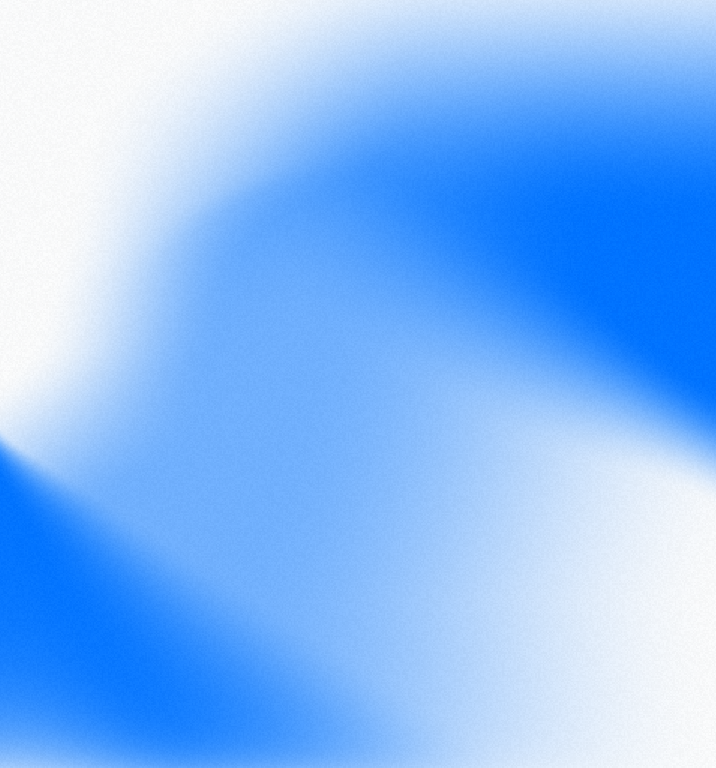
Reproduce this background procedurally as a Shadertoy shader.

```glsl
#define PALE vec3(0.975, 0.978, 0.98)
#define BLUE vec3(0.0, 0.45, 1.0)
#define MID_TONE 0.55
#define CORNER_RADIUS 0.286
#define CREASE_STRENGTH 0.06
#define GRAIN_CELLS 512.0
#define GRAIN_STRENGTH 0.028

float hash(vec2 p) {
    vec3 q = fract(vec3(p.xyx) * 0.1031);
    q += dot(q, q.yzx + 33.33);
    return fract((q.x + q.y) * q.z);
}

// 1 where the value is well inside the edge, 0 well outside
float softEdge(float inside, float halfWidth) {
    return smoothstep(-halfWidth, halfWidth, inside);
}

// Rounded outline that leaves the upper left corner pale
float outerMask(vec2 p) {
    float below = max(p.y - 0.43, 0.0);
    float leftSide = 0.169 - 0.3 * (p.y - 0.43) - 3.07 * below * below;
    vec2 depth = vec2(p.x - leftSide, p.y - 0.091);
    float inside = CORNER_RADIUS - length(max(CORNER_RADIUS - depth, 0.0));
    float spread = max(smoothstep(0.28, 0.65, p.x), 1.0 - smoothstep(0.1, 0.35, p.y));
    spread = max(spread, smoothstep(0.45, 0.6, p.y));
    return softEdge(inside, mix(0.124, 0.195, spread));
}

// Middle tone, fading to pale at the lower right
float middleTone(vec2 p) {
    float across = p.x - 0.35 * max(0.78 - p.y, 0.0);
    return MID_TONE * (1.0 - smoothstep(0.286, 0.95, across));
}

// Saturated band that strengthens towards the right
float upperBand(vec2 p) {
    float lowerSide = 0.072 + 0.55 * p.x;
    float halfWidth = 0.137 - 0.059 * smoothstep(0.65, 0.935, p.x);
    return softEdge(lowerSide - p.y, halfWidth) * smoothstep(0.195, 0.78, p.x);
}

// Band at the lower left, sharp at its tip and softer below
float lowerBand(vec2 p) {
    float drop = p.y - 0.58;
    return softEdge(1.05 * drop - p.x, 0.026 + 0.55 * max(drop, 0.0));
}

// Faint arc in the shoulder of the upper band
float crease(vec2 p) {
    float inside = 0.384 - length(p - vec2(0.469, 0.599));
    vec2 offset = (p - vec2(0.306, 0.265)) / 0.115;
    return softEdge(inside, 0.018) * exp(-dot(offset, offset));
}

// Light rising from the bottom, deepest in the left corner
float bottomMask(vec2 p) {
    float right = smoothstep(0.0, 0.26, p.x);
    return 1.0 - mix(0.65, 0.35, right) * exp((p.y - 1.0) / mix(0.072, 0.033, right));
}

void mainImage(out vec4 fragColor, in vec2 fragCoord) {
    // Height is one unit, y runs downwards
    vec2 p = vec2(fragCoord.x, iResolution.y - fragCoord.y) / iResolution.y;

    float tone = mix(middleTone(p), 1.0, upperBand(p));
    tone = tone * outerMask(p) + CREASE_STRENGTH * crease(p);
    tone = mix(tone, 1.0, lowerBand(p)) * bottomMask(p);

    vec3 color = mix(PALE, BLUE, clamp(tone, 0.0, 1.0));

    // Fine film grain
    color += GRAIN_STRENGTH * (hash(floor(p * GRAIN_CELLS)) - 0.5);
    fragColor = vec4(clamp(color, 0.0, 1.0), 1.0);
}
```
